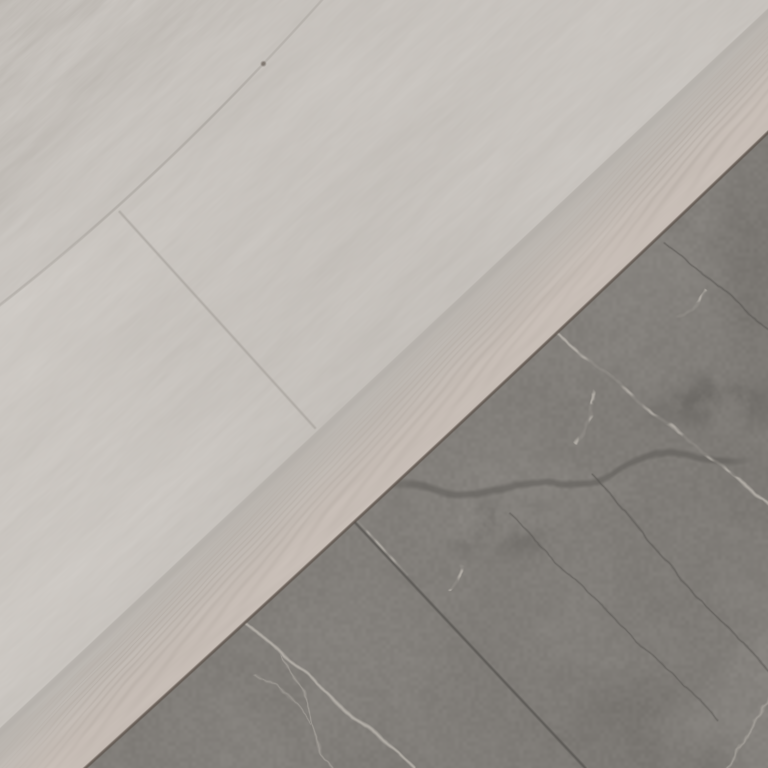
A three.js fragment shader for this texture:

```glsl
// Pale wood planks and a diagonal trim strip meeting grey veined stone tiles.
varying vec2 vUv;

const vec3 PLANK = vec3(0.785, 0.768, 0.748);
const vec3 PLANK_DARK = vec3(0.69, 0.67, 0.645);
const vec3 TRIM_GREY = vec3(0.735, 0.717, 0.695);
const vec3 TRIM_PINK = vec3(0.785, 0.747, 0.718);
const vec3 TRIM_GRAIN = vec3(0.69, 0.655, 0.625);
const vec3 STONE = vec3(0.497, 0.484, 0.466);
const vec3 STONE_DARK = vec3(0.365, 0.355, 0.34);
const vec3 VEIN_WHITE = vec3(0.75, 0.73, 0.70);
const vec3 SHADOW = vec3(0.35, 0.31, 0.28);
const float GRAIN_ANGLE = 0.74;
const float SOFT = 0.0018;

float hash(vec2 p) {
  vec3 q = fract(vec3(p.xyx) * 0.1031);
  q += dot(q, q.yzx + 33.33);
  return fract((q.x + q.y) * q.z);
}

float noise(vec2 p) {
  vec2 i = floor(p), f = fract(p);
  f = f * f * (3.0 - 2.0 * f);
  return mix(mix(hash(i), hash(i + vec2(1, 0)), f.x),
             mix(hash(i + vec2(0, 1)), hash(i + vec2(1, 1)), f.x), f.y);
}

float fbm(vec2 p) {
  float sum = 0.0, amp = 0.5;
  for (int i = 0; i < 5; i++) {
    sum += amp * noise(p);
    p = mat2(1.6, 1.2, -1.2, 1.6) * p + 7.3;
    amp *= 0.5;
  }
  return sum;
}

// Soft stroke from a to b
float stroke(vec2 p, vec2 a, vec2 b, float width) {
  vec2 d = b - a;
  float t = clamp(dot(p - a, d) / dot(d, d), 0.0, 1.0);
  return 1.0 - smoothstep(width - SOFT, width + SOFT, length(p - a - d * t));
}

vec3 planks(vec2 p, vec2 g) {
  float seam = p.y - (0.603 + 0.775 * p.x + 0.41 * p.x * p.x);
  float broad = fbm(g * vec2(2.5, 16.0) + 3.0);
  float fine = fbm(g * vec2(16.0, 130.0));
  float fibre = noise(g * vec2(70.0, 330.0));
  float corner = smoothstep(0.58, 0.95, p.y - 0.8 * p.x);
  float tone = 0.46 * (broad - 0.38) + (0.26 + 0.5 * corner) * (fine - 0.45)
             + 0.07 * (fibre - 0.5) + 0.16 * corner;
  vec3 col = mix(PLANK, PLANK_DARK, tone);
  col += 0.018 * smoothstep(0.35, 0.0, p.x) * step(seam, 0.0);
  float seamFade = 0.35 + 0.3 * noise(p * 14.0);
  col = mix(col, PLANK_DARK * 0.93, seamFade * (1.0 - smoothstep(0.0005, 0.004, abs(seam))));
  col = mix(col, PLANK_DARK * 0.93, 0.65 * stroke(p, vec2(0.156, 0.724), vec2(0.41, 0.443), 0.0015));
  float knot = length(p - vec2(0.343, 0.917));
  return mix(col, SHADOW, 0.6 * (1.0 - smoothstep(0.001, 0.005, knot)));
}

vec3 trim(vec2 p, vec2 g, float v) {
  vec3 col = mix(TRIM_PINK, TRIM_GREY, smoothstep(0.2, 0.95, v));
  // Nested arches rise from the lower edge and flatten along the strip
  float phase = p.x - v * v + 0.09 * fbm(g * vec2(5.0, 14.0));
  float rings = 0.5 + 0.5 * sin(phase * 95.0 + 3.0 * noise(vec2(phase * 12.0, 2.0)));
  float strength = smoothstep(0.02, 0.3, v) * smoothstep(1.0, 0.6, v) * (0.2 + 0.7 * noise(g * vec2(5.0, 9.0)));
  col = mix(col, TRIM_GRAIN, 0.55 * rings * rings * strength);
  col = mix(col, TRIM_GRAIN, 0.4 * (fbm(g * vec2(9.0, 110.0)) - 0.4));
  return mix(col, TRIM_GREY * 0.94, 0.5 * smoothstep(0.08, 0.0, abs(v - 0.96)));
}

vec3 stone(vec2 p) {
  vec2 warp = vec2(fbm(p * 14.0), fbm(p * 14.0 + 19.0)) - 0.48;
  vec2 q = p + 0.018 * warp;
  vec2 r = p + 0.045 * warp;
  float cloud = fbm(p * 6.0 + warp);
  vec3 col = STONE + 0.10 * (cloud - 0.48) + 0.025 * (noise(p * 190.0) - 0.5);

  // Dark clouds and the wide wandering vein
  float smudge = smoothstep(0.09, 0.0, length((r - vec2(0.66, 0.31)) * vec2(0.8, 1.5)))
               + smoothstep(0.08, 0.0, length((r - vec2(0.93, 0.475)) * vec2(0.6, 1.7)));
  col = mix(col, STONE_DARK, 0.6 * smudge * smoothstep(0.3, 0.65, fbm(p * 22.0)));
  float wander = 0.363 + 0.043 * smoothstep(0.72, 0.85, q.x) + 0.007 * sin(q.x * 38.0);
  float wide = 1.0 - smoothstep(0.001, 0.008, abs(q.y - wander));
  col = mix(col, STONE_DARK, 0.55 * wide * smoothstep(0.48, 0.55, p.x) * smoothstep(1.0, 0.93, p.x));

  // Tile joints and thin dark cracks
  float joint = stroke(p, vec2(0.462, 0.32), vec2(0.762, 0.0), 0.0016);
  float crack = max(stroke(q, vec2(0.866, 0.681), vec2(1.02, 0.557), 0.001),
                max(stroke(q, vec2(0.768, 0.382), vec2(1.02, 0.106), 0.001),
                    stroke(q, vec2(0.664, 0.329), vec2(0.938, 0.062), 0.0008)));
  col = mix(col, STONE_DARK * 0.9, max(0.75 * joint, 0.6 * crack));

  // White veins, some broken into flecks
  float fleck = smoothstep(0.35, 0.7, noise(p * 75.0));
  float solid = stroke(q, vec2(0.322, 0.19), vec2(0.54, 0.0), 0.0018);
  float faint = max(stroke(r, vec2(0.365, 0.155), vec2(0.443, 0.0), 0.0012),
                max(stroke(r, vec2(0.335, 0.12), vec2(0.41, 0.06), 0.0008),
                    stroke(r, vec2(1.0, 0.09), vec2(0.937, 0.0), 0.0014)));
  float broken = max(stroke(q, vec2(0.723, 0.564), vec2(1.02, 0.333), 0.0018),
                 max(stroke(r, vec2(0.911, 0.62), vec2(0.883, 0.577), 0.002),
                 max(stroke(r, vec2(0.775, 0.479), vec2(0.755, 0.427), 0.002),
                     stroke(r, vec2(0.599, 0.264), vec2(0.583, 0.232), 0.002))));
  broken = max(broken, stroke(p, vec2(0.465, 0.322), vec2(0.53, 0.252), 0.0014));
  return mix(col, VEIN_WHITE, max(0.75 * solid, max(0.45 * faint, broken * (0.15 + 0.6 * fleck))));
}

void main() {
  vec2 p = vUv;
  float c = cos(GRAIN_ANGLE), s = sin(GRAIN_ANGLE);
  vec2 g = vec2(c * p.x + s * p.y, c * p.y - s * p.x);
  float lower = 0.931 * (p.x - 0.111) - 0.03 * (p.x - 0.111) * (1.0 - p.x);
  float upper = 0.052 + 0.937 * p.x;
  float v = (p.y - lower) / (upper - lower);

  vec3 col = mix(trim(p, g, v), planks(p, g), smoothstep(-SOFT, SOFT, p.y - upper));
  float edge = p.y - lower;
  col = mix(stone(p), col, smoothstep(-SOFT, SOFT, edge));
  col = mix(col, SHADOW, 0.75 * (1.0 - smoothstep(0.0005, 0.0045, abs(edge))));
  gl_FragColor = vec4(col, 1.0);
}
```
